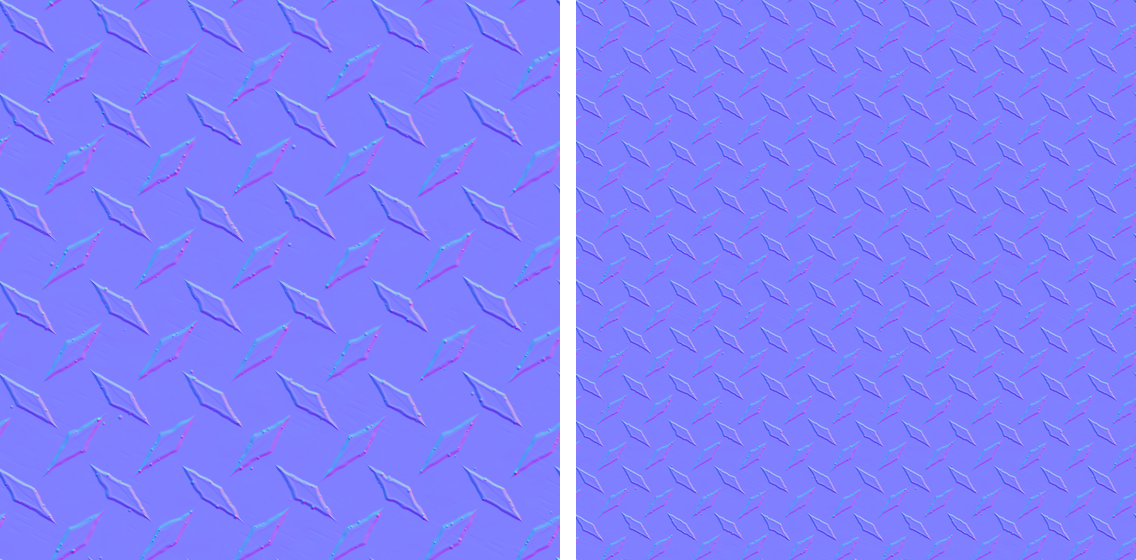
Left: one tile. Right: repeated 2 by 2.
Reproduce this texture map procedurally as a three.js fragment shader.

```glsl
#define REPEATS 6.0
#define HALF_LENGTH 0.41
#define HALF_WIDTH 0.112
#define BEVEL 0.036
#define PLATE_HEIGHT 0.0145
#define RIM_HEIGHT 0.0032
#define EDGE_WOBBLE 0.022
#define BEADS 8
#define BEAD_SLOPE 0.42
#define GRAIN 0.0022
#define SCRATCH 0.0007
#define JITTER 0.035

varying vec2 vUv;

vec2 hash2(vec2 p) {
  vec3 q = fract(vec3(p.xyx) * vec3(0.1031, 0.1030, 0.0973));
  q += dot(q, q.yzx + 33.33);
  return fract((q.xx + q.yz) * q.zy);
}

vec2 wrapCell(vec2 cell, vec2 period) {
  return floor(mod(cell + 0.5, period));
}

// Value noise that wraps after a whole number of lattice cells
float noise(vec2 p, vec2 period) {
  vec2 i = floor(p), f = fract(p);
  f = f * f * f * (f * (f * 6.0 - 15.0) + 10.0);
  float a = hash2(wrapCell(i, period)).x;
  float b = hash2(wrapCell(i + vec2(1.0, 0.0), period)).x;
  float c = hash2(wrapCell(i + vec2(0.0, 1.0), period)).x;
  float d = hash2(wrapCell(i + 1.0, period)).x;
  return mix(mix(a, b, f.x), mix(c, d, f.x), f.y);
}

float cellNoise(vec2 p, float frequency) {
  return noise(p * frequency, vec2(REPEATS * frequency));
}

// One family of raised lozenges; skew shears it, kite moves both shoulders
float lozenge(vec2 p, vec2 centre, vec2 axis, float skew, float kite,
              float bevel, float rim, float seed) {
  vec2 q = p - centre;
  vec2 cell = floor(q + 0.5);
  vec2 id = wrapCell(cell, vec2(REPEATS)) + seed;
  q -= cell + (hash2(id) - 0.5) * JITTER;
  vec2 local = vec2(dot(q, axis), dot(q, vec2(-axis.y, axis.x)));

  // Worn outline
  float along = local.x - skew * local.y - kite * abs(local.y);
  float wear = mix(0.5, 1.1, hash2(id + 7.0).x);
  float d = (abs(along) * HALF_WIDTH + abs(local.y) * HALF_LENGTH
    - HALF_WIDTH * HALF_LENGTH) / length(vec2(HALF_LENGTH, HALF_WIDTH));
  d += wear * EDGE_WOBBLE * (cellNoise(p, 13.0) - 0.5);
  d += 0.6 * EDGE_WOBBLE * (cellNoise(p + 0.37, 5.0) - 0.5);
  d -= 0.009 * exp(-pow(along / 0.05, 2.0));

  // Bevelled plateau, raised rim and faint inner crease
  float h = PLATE_HEIGHT * (1.0 - smoothstep(-0.5 * bevel, 0.5 * bevel, d));
  h += rim * exp(-pow((d + 0.8 * bevel) / 0.012, 2.0));
  float crease = local.y - 0.025 + 0.05 * (cellNoise(p, 4.0) - 0.5);
  h += 0.0016 * smoothstep(-0.01, 0.01, crease)
    * (1.0 - smoothstep(-0.045, -0.025, d));

  // Beads along the outline, the first one sometimes thrown clear
  for (int i = 0; i < BEADS; i++) {
    float k = float(i);
    vec2 place = hash2(id + vec2(13.0 + 5.0 * k, 31.0 + 3.0 * k));
    vec2 kind = hash2(id + vec2(71.0 + 3.0 * k, 17.0 + 7.0 * k));
    float side = place.y < 0.5 ? -1.0 : 1.0;
    float u = mix(-0.97, 0.97, place.x);
    float v = side * HALF_WIDTH * (1.0 - abs(u));
    vec2 bead = vec2(u * HALF_LENGTH + skew * v + kite * abs(v), v);
    if (i == 0) bead.y += side * 0.09 * smoothstep(0.5, 1.0, kind.y);
    float radius = mix(0.012, 0.029, kind.x * kind.x);
    h += BEAD_SLOPE * radius
      * (1.0 - smoothstep(0.0, radius, length(local - bead)));
  }
  return h;
}

float height(vec2 p) {
  float h = lozenge(p, vec2(0.28, 0.72), vec2(0.731, -0.682),
                    0.35, 0.0, BEVEL * 0.85, RIM_HEIGHT, 0.0);
  h += lozenge(p, vec2(0.785, 0.22), vec2(0.707, 0.707),
               0.0, 0.35, BEVEL * 1.2, RIM_HEIGHT * 0.3, 40.0);

  // Uneven ground
  h += GRAIN * cellNoise(p, 4.0) + 0.2 * GRAIN * cellNoise(p, 17.0);

  // Patches of slanted scratches
  vec2 uv = p / REPEATS;
  vec2 streak = vec2(80.0 * uv.x + 160.0 * uv.y, 24.0 * uv.x - 12.0 * uv.y);
  float lines = smoothstep(0.65, 1.0, noise(streak, vec2(80.0, 12.0)));
  return h - SCRATCH * lines * smoothstep(0.45, 0.75, cellNoise(p, 2.0));
}

void main() {
  vec2 p = vUv * REPEATS;
  vec2 e = vec2(0.007, 0.0);
  vec2 slope = vec2(height(p + e.xy) - height(p - e.xy),
                    height(p + e.yx) - height(p - e.yx)) / (2.0 * e.x);
  vec3 normal = normalize(vec3(-slope, 1.0));
  gl_FragColor = vec4(normal * 0.5 + 0.5, 1.0);
}
```
